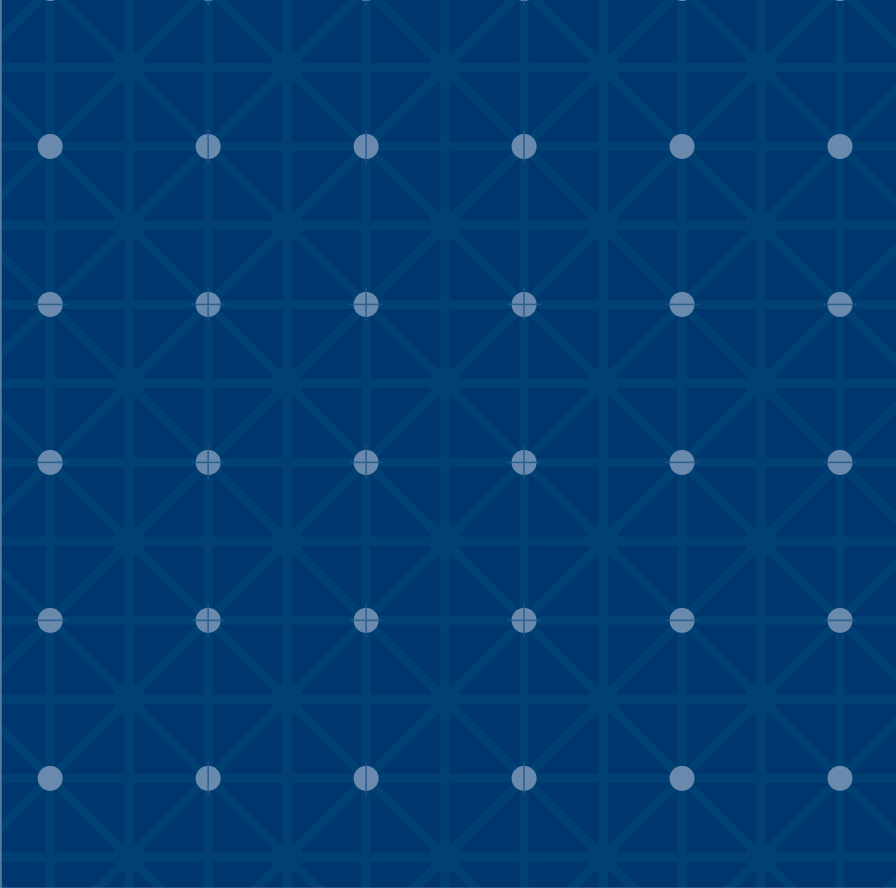
Write a Shadertoy shader that draws this pattern.

```glsl
// Navy lattice of straight and diagonal bands with pale dots at alternate crossings.

const float PERIOD = 0.1763;                // dot spacing, in canvas widths
const vec2 FIRST_DOT = vec2(0.0560, 0.1224); // lower left dot, in canvas widths

// Lengths below are in dot spacings
const float BAND_HALF_WIDTH = 0.029;
const float HUB_RADIUS = 0.100;
const float DOT_RADIUS = 0.079;
const float CROSS_HALF_WIDTH = 0.005;
const float CROSS_REACH = 0.105;

const vec3 NAVY = vec3(0.00, 0.21, 0.43);
const vec3 BAND_BLUE = vec3(0.00, 0.25, 0.45);
const vec3 DOT_BLUE = vec3(0.41, 0.54, 0.68);
const vec3 CROSS_BLUE = vec3(0.12, 0.34, 0.53);

// Signed offset to the nearest whole number
float nearest(float x) { return fract(x + 0.5) - 0.5; }
vec2 nearest(vec2 p) { return fract(p + 0.5) - 0.5; }

// Antialiased coverage of a signed distance
float fill(float d, float pixel) {
    return clamp(0.5 - d / pixel, 0.0, 1.0);
}

// Axis bands every half spacing, diagonals through every dot
float latticeDistance(vec2 p) {
    vec2 axis = 0.5 * abs(nearest(2.0 * p));
    vec2 diagonal = abs(vec2(nearest(p.x + p.y), nearest(p.x - p.y))) * 0.7071;
    vec2 closest = min(axis, diagonal);
    return min(closest.x, closest.y) - BAND_HALF_WIDTH;
}

// Thin bar along x, centred on the origin
float barDistance(vec2 p, vec2 halfSize) {
    vec2 d = abs(p) - halfSize;
    return max(d.x, d.y);
}

void mainImage(out vec4 fragColor, in vec2 fragCoord) {
    vec2 uv = fragCoord / iResolution.x;
    vec2 p = (uv - FIRST_DOT) / PERIOD;
    float pixel = 1.0 / (iResolution.x * PERIOD);
    vec2 local = nearest(p);
    vec2 id = floor(p + 0.5);

    // Bands and the wider hubs between dots
    float hub = length(nearest(p + 0.5)) - HUB_RADIUS;
    float lattice = min(latticeDistance(p), hub);
    vec3 color = mix(NAVY, BAND_BLUE, fill(lattice, pixel));

    // Dots
    color = mix(color, DOT_BLUE, fill(length(local) - DOT_RADIUS, pixel));

    // Hairline crosses, fading out in the outer rows and columns
    vec2 strength = 1.0 - smoothstep(1.0, 2.0, abs(id - 2.0));
    vec2 bar = vec2(CROSS_REACH, CROSS_HALF_WIDTH);
    float vertical = strength.x * fill(barDistance(local.yx, bar), pixel);
    float horizontal = strength.y * fill(barDistance(local, bar), pixel);
    color = mix(color, CROSS_BLUE, 0.8 * max(vertical, horizontal));

    // Pale hairline at the left edge and a fainter one at the bottom
    float edgePixel = 1.0 / iResolution.x;
    color = mix(color, DOT_BLUE, 0.8 * fill(uv.x - 0.0020, edgePixel));
    color = mix(color, DOT_BLUE, 0.4 * fill(uv.y - 0.0010, edgePixel));

    fragColor = vec4(color, 1.0);
}
```
